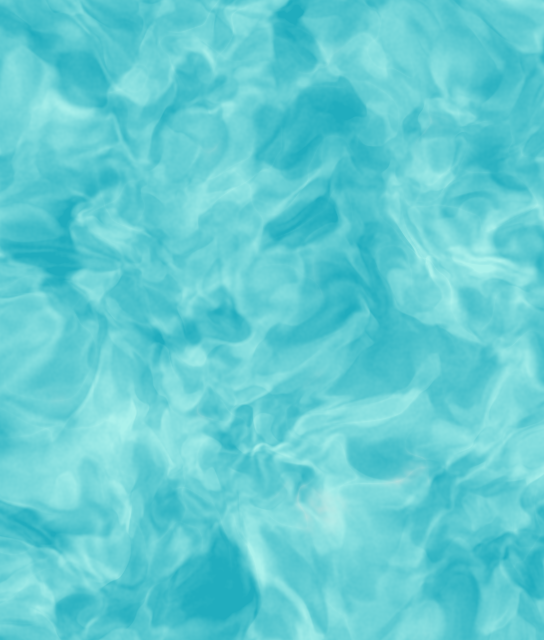
This texture is drawn by a Shadertoy shader. Its source:

```glsl
// Sunlit turquoise pool water: broken refracted plates, dark hollows with pale
// rims, wavering ripple streaks and thin caustic folds. All layers are gradient
// noise read through a shared three-step domain warp, then coloured by a ramp.

const vec3 DEEP  = vec3(0.13, 0.68, 0.745);
const vec3 MID   = vec3(0.38, 0.80, 0.825);
const vec3 PALE  = vec3(0.63, 0.925, 0.91);
const vec3 GLINT = vec3(0.76, 0.88, 0.87);

const float BODY_SCALE   = 4.8;   // features per canvas height
const float PLATE_SCALE  = 8.0;
const float SHARD_SCALE  = 15.0;
const float HOLLOW_SCALE = 7.5;
const float FOLD_SCALE   = 5.5;
const float STREAK_SCALE = 44.0;  // across the streaks
const float SWELL_WARP   = 0.12;  // broad bending of the surface
const float RIPPLE_WARP  = 0.045; // small bending of the edges
const float CHOP_WARP    = 0.014; // finest breaking of the edges
const float BODY_GAIN    = 0.56;
const float PLATE_GAIN   = 0.22;
const float SHARD_GAIN   = 0.14;
const float HOLLOW_GAIN  = 0.20;
const float RIM_GAIN     = 0.12;
const float BAND_GAIN    = 0.085;
const float STREAK_GAIN  = 0.32;
const float FOLD_GAIN    = 0.20;
const float GRAIN_GAIN   = 0.10;

vec2 hash2(vec2 p) {
    vec2 k = vec2(dot(p, vec2(127.1, 311.7)), dot(p, vec2(269.5, 183.3)));
    return 2.0 * fract(sin(k) * 43758.5453) - 1.0;
}

// Signed gradient noise
float noise(vec2 p) {
    vec2 i = floor(p), f = fract(p);
    vec2 u = f * f * f * (f * (f * 6.0 - 15.0) + 10.0);
    vec2 e = vec2(1.0, 0.0);
    float low  = mix(dot(hash2(i), f), dot(hash2(i + e.xy), f - e.xy), u.x);
    float high = mix(dot(hash2(i + e.yx), f - e.yx), dot(hash2(i + e.xx), f - e.xx), u.x);
    return mix(low, high, u.y);
}

float fbm(vec2 p) {
    float sum = 0.0, gain = 1.0;
    for (int i = 0; i < 5; i++) {
        sum += gain * noise(p);
        p = mat2(1.6, 1.2, -1.2, 1.6) * p + 7.3;
        gain *= 0.5;
    }
    return sum;
}

vec2 noise2(vec2 p) {
    return vec2(noise(p), noise(p + vec2(31.7, 17.9)));
}

// Refraction: a broad swell, then small ripples, then fine chop
vec2 refracted(vec2 p) {
    p += SWELL_WARP * noise2(p * 3.2 + 4.0);
    p += RIPPLE_WARP * noise2(p * 11.0 + 9.0);
    return p + CHOP_WARP * noise2(p * 31.0);
}

// Thin bright crease along the zero line of a noise field
float crease(vec2 p, float sharpness) {
    return exp(-sharpness * abs(noise(p)));
}

// Ripples drawn out along a direction that turns slowly over the surface
float streaks(vec2 p, vec2 q) {
    float lean = smoothstep(-0.1, 0.1, noise(p * 2.6 + 19.0));
    float flat_ = noise(q * vec2(0.2, 1.0) * STREAK_SCALE);
    float upright = noise(q * vec2(1.0, 0.2) * STREAK_SCALE + 61.0);
    return mix(flat_, upright, lean);
}

vec3 waterRamp(float t) {
    vec3 lower = mix(DEEP, MID, clamp(2.0 * t, 0.0, 1.0));
    return mix(lower, PALE, clamp(2.0 * t - 1.0, 0.0, 1.15));
}

void mainImage(out vec4 fragColor, in vec2 fragCoord) {
    vec2 p = fragCoord / iResolution.y;
    vec2 q = refracted(p);

    // Broad light and shade
    float tone = 0.49 + BODY_GAIN * fbm(q * BODY_SCALE + 2.0);

    // Overlapping plates and smaller shards with crisp edges
    float plate = noise(q * PLATE_SCALE + 13.0) + 0.3 * noise(q * 24.0);
    float shard = noise(q * SHARD_SCALE + 37.0) + 0.3 * noise(q * 39.0);
    tone += PLATE_GAIN * (smoothstep(-0.05, 0.05, plate) - 0.5);
    tone += SHARD_GAIN * (smoothstep(0.0, 0.13, shard) - 0.4);

    // Dark hollows ringed by a pale rim
    float hollow = noise(q * HOLLOW_SCALE + 41.0) + 0.12 * noise(q * 27.0 + 5.0);
    float rim = (hollow - 0.13) / 0.04;
    tone -= HOLLOW_GAIN * (smoothstep(0.16, 0.23, hollow) - 0.18);
    tone += RIM_GAIN * exp(-rim * rim);

    // Nested ripple bands and drawn-out streaks, each in its own regions
    float bandMask = smoothstep(-0.1, 0.2, noise(p * 4.1 + 23.0));
    float phase = 58.0 * noise(q * 4.2 + 57.0) + 6.0 * noise(q * 15.0);
    tone += BAND_GAIN * bandMask * sin(phase);
    float streakMask = 0.3 + 0.7 * smoothstep(-0.1, 0.2, noise(p * 4.6 + 29.0));
    tone += STREAK_GAIN * streakMask * streaks(p, q);

    // Caustic folds: wider creases and fine threads
    float foldMask = smoothstep(-0.2, 0.2, noise(p * 5.0 + 71.0));
    float fold = crease(q * FOLD_SCALE + 83.0, 20.0);
    float thread = crease(q * 12.0 + 97.0, 17.0);
    tone += FOLD_GAIN * foldMask * (fold + 0.6 * thread - 0.3);

    // Fine shimmer
    tone += GRAIN_GAIN * (noise(q * 70.0) + 0.6 * noise(p * 150.0));

    // Rare warm glints where a fold meets a bright spot
    float spot = smoothstep(0.22, 0.5, noise(p * 7.0 + 111.0));
    float glint = spot * max(fold, thread) * (0.7 + noise(p * 75.0));

    vec3 color = mix(waterRamp(tone), GLINT, clamp(0.75 * glint, 0.0, 0.8));
    fragColor = vec4(color, 1.0);
}
```
